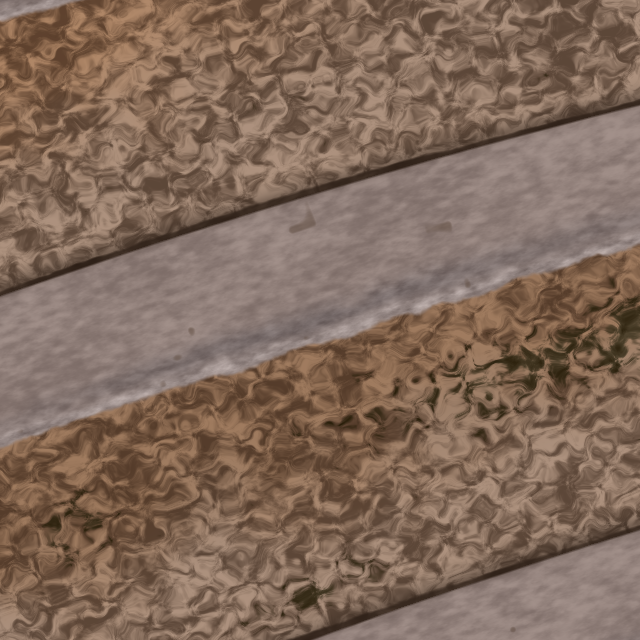
A WebGL 1 fragment shader for this texture:

```glsl
precision highp float;
uniform vec2 u_resolution;

// Step layout, in canvas heights
const float CREASE_Y = 0.538;
const float CREASE_SLOPE = 0.299;
const float SPACING = 0.725;
const float SPACING_TAPER = 0.061;
const float CREASE_BOW = 0.013;
const float TREAD_PART = 0.328;
const float TREAD_VARIATION = 0.08;
const float CREASE_WIDTH = 0.0055;
const float EDGE_ROUGHNESS = 0.016;

// Surface
const float RISER_GRAIN = 78.0;
const float TREAD_GRAIN = 85.0;
const vec3 TREAD_DARK = vec3(0.49, 0.425, 0.405);
const vec3 TREAD_LIGHT = vec3(0.635, 0.565, 0.54);
const vec3 NOSE_SHADE = vec3(0.43, 0.39, 0.39);
const vec3 NOSE_LIGHT = vec3(0.63, 0.58, 0.57);
const vec3 RISER_DARK = vec3(0.36, 0.285, 0.235);
const vec3 RISER_LIGHT = vec3(0.675, 0.585, 0.525);
const vec3 WARM_TINT = vec3(1.02, 0.90, 0.76);
const vec3 MOSS = vec3(0.20, 0.165, 0.085);
const vec3 CREASE = vec3(0.19, 0.135, 0.10);

float hash(vec2 p) {
  vec3 q = fract(vec3(p.xyx) * 0.1031);
  q += dot(q, q.yzx + 33.33);
  return fract((q.x + q.y) * q.z);
}

float noise(vec2 p) {
  vec2 i = floor(p);
  vec2 f = fract(p);
  f = f * f * (3.0 - 2.0 * f);
  return mix(mix(hash(i), hash(i + vec2(1.0, 0.0)), f.x),
             mix(hash(i + vec2(0.0, 1.0)), hash(i + vec2(1.0, 1.0)), f.x), f.y);
}

float fbm(vec2 p) {
  float sum = 0.0;
  float weight = 0.533;
  for (int i = 0; i < 4; i++) {
    sum += weight * noise(p);
    p = mat2(1.6, 1.2, -1.2, 1.6) * p + 17.3;
    weight *= 0.5;
  }
  return sum;
}

float bump(float x, float center, float width) {
  float d = (x - center) / width;
  return exp(-d * d);
}

vec3 treadColor(vec2 along, float edgeDist, float x) {
  float grain = fbm(along * vec2(0.55, 1.2) * TREAD_GRAIN);
  float cloud = fbm(along * vec2(5.0, 11.0) + 40.0);
  vec3 color = mix(TREAD_DARK, TREAD_LIGHT,
                   smoothstep(0.15, 0.85, 0.65 * grain + 0.35 * cloud + 0.03));
  // Dull band, then the worn pale lip
  float shade = bump(edgeDist, 0.037, 0.022) * smoothstep(0.25, 0.6, cloud + 0.12);
  color = mix(color, NOSE_SHADE + 0.25 * (grain - 0.5), shade * (0.45 + 0.35 * bump(x, 0.5, 0.3)));
  float lip = bump(edgeDist, 0.009, 0.011);
  color = mix(color, NOSE_LIGHT + 0.45 * (grain - 0.5), 0.75 * lip);
  float pit = smoothstep(0.93, 0.99, noise(along * 30.0 + 9.0));
  return mix(color, RISER_DARK, 0.5 * pit);
}

vec3 riserColor(vec2 along, float depth, float x, float index) {
  // Warped grit
  vec2 p = along * RISER_GRAIN;
  vec2 warp = vec2(noise(p * 0.6), noise(p * 0.6 + 50.0)) - 0.5;
  float grain = fbm(p * vec2(0.75, 1.1) + 2.2 * warp);
  float cloud = fbm(along * 8.0 + 13.0 * index);
  vec3 color = mix(RISER_DARK, RISER_LIGHT,
                   smoothstep(0.2, 0.8, grain + 0.25 * (cloud - 0.5)));

  // Rusty stain below the lip
  float lower = step(-0.5, index);
  float reach = mix(1.0 - smoothstep(0.05, 0.75, x), 0.9, lower);
  float warm = (1.0 - smoothstep(0.15, 0.75, depth + 0.5 * (cloud - 0.5))) * reach;
  color *= mix(vec3(1.0), WARM_TINT, 0.25 + 0.75 * warm);
  color *= 1.0 - 0.09 * lower * (1.0 - smoothstep(0.3, 0.7, depth));

  // Moss streaks on the damp riser
  float upperStreak = bump(depth, 0.31, 0.16)
    * (smoothstep(0.3, 1.0, x) + 0.65 * bump(x, 0.12, 0.07));
  float footStreak = 0.85 * bump(depth, 0.83, 0.12) * bump(x, 0.52, 0.10);
  float growth = lower * (upperStreak + footStreak);
  float patches = 0.55 * grain + 0.45 * fbm(along * 24.0 + 5.0);
  float moss = smoothstep(0.0, 0.17, growth * 0.34 + 0.27 - patches);
  color = mix(color, MOSS + 0.25 * (grain - 0.35), 0.85 * moss);
  return color * (1.0 - 0.18 * smoothstep(0.88, 1.0, depth));
}

void main() {
  vec2 uv = gl_FragCoord.xy / u_resolution;
  float pixel = 1.0 / u_resolution.y;

  // Repeating step coordinate, growing downwards
  float spacing = SPACING - SPACING_TAPER * uv.x;
  float phase = (CREASE_Y + CREASE_SLOPE * uv.x - uv.y) / spacing;
  float bow = CREASE_BOW * 4.0 * uv.x * (1.0 - uv.x);
  phase += bow * (0.5 + 0.5 * cos(6.28318 * phase)) / spacing;
  float index = floor(phase);
  float part = fract(phase);
  vec2 along = mat2(0.95, -0.31, 0.31, 0.95) * uv + 3.0;

  float treadPart = TREAD_PART - TREAD_VARIATION * min(index, 0.0);
  float wobble = (fbm(along * 32.0) - 0.5) * EDGE_ROUGHNESS;
  float edgeDist = (treadPart - part) * spacing + wobble;
  float depth = clamp((part - treadPart) / (1.0 - treadPart), 0.0, 1.0);
  vec3 tread = treadColor(along, edgeDist, uv.x);
  vec3 riser = riserColor(along, depth, uv.x, index);
  float soft = max(pixel, 0.004);
  float onTread = smoothstep(-soft, soft, edgeDist);
  vec3 color = mix(riser, tread, onTread);

  // Dark joint, ragged on its upper side
  float nearest = floor(phase + 0.5);
  float above = (nearest - phase) * spacing * 0.95;
  float ragged = fbm(along * vec2(22.0, 55.0));
  float width = CREASE_WIDTH * (0.55 + 0.7 * bump(uv.x, 0.45, 0.25) + 1.2 * (ragged - 0.4));
  float joint = smoothstep(-0.003 - pixel, 0.001, above)
    * (1.0 - smoothstep(width, width + 0.005 + pixel, above));
  float halo = bump(above, 0.006, 0.011) * 0.3;
  color = mix(color, CREASE, max(halo, joint * (0.65 + 0.5 * ragged)));

  gl_FragColor = vec4(clamp(color, 0.0, 1.0), 1.0);
}
```
